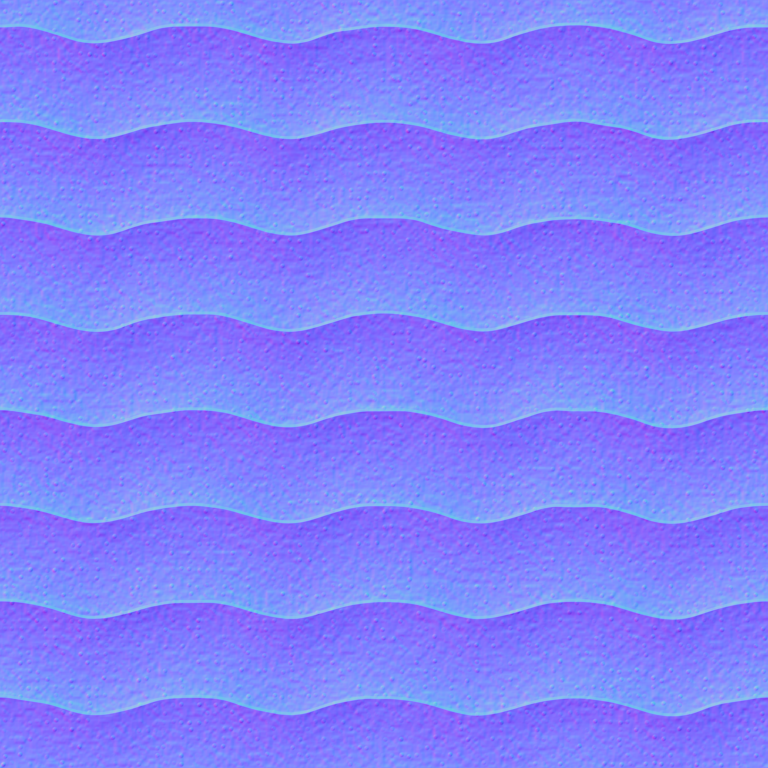
Give the GLSL for this texture map, as a Shadertoy shader.

```glsl
// Tangent-space normal map of eight overlapping wavy plaster courses.
// Each course tilts smoothly from its lower lip to its upper edge; fine
// grain, pores and brushed streaks come from a wrapping height field.

const float TAU = 6.2831853;
const float ROWS = 8.0;
const float WAVES = 4.0;

float hash(vec2 p) {
    vec3 q = fract(vec3(p.xyx) * 0.1031);
    q += dot(q, q.yzx + 33.33);
    return fract((q.x + q.y) * q.z);
}

// Value noise that wraps after a whole number of cells
float noise(vec2 p, vec2 period) {
    vec2 cell = floor(p), f = fract(p);
    f = f * f * f * (f * (f * 6.0 - 15.0) + 10.0);
    vec2 a = mod(cell, period), b = mod(cell + 1.0, period);
    return mix(mix(hash(a), hash(vec2(b.x, a.y)), f.x),
               mix(hash(vec2(a.x, b.y)), hash(b), f.x), f.y);
}

float tiledNoise(vec2 uv, vec2 cells) {
    return noise(uv * cells, cells);
}

// Course coordinate: whole numbers fall on the wavy edges
float courseCoord(vec2 uv) {
    float angle = TAU * WAVES * uv.x;
    float wave = cos(angle) - 0.12 * cos(2.0 * angle);
    float wobble = tiledNoise(uv, vec2(28.0, ROWS)) - 0.5;
    return ROWS * uv.y - 0.662 - 0.089 * wave - 0.025 * wobble;
}

// Slope of the wavy edge in canvas units
float edgeSlope(float x) {
    float angle = TAU * WAVES * x;
    return 0.089 * TAU * WAVES / ROWS * (0.24 * sin(2.0 * angle) - sin(angle));
}

// Small round pits, one per cell with random place and depth
float pores(vec2 uv, float cells) {
    vec2 p = uv * cells;
    vec2 id = mod(floor(p), cells);
    vec2 centre = 0.32 + 0.36 * vec2(hash(id + 17.0), hash(id + 151.0));
    float depth = hash(id + 307.0);
    return depth * depth * (1.0 - smoothstep(0.06, 0.32, length(fract(p) - centre)));
}

float surfaceHeight(vec2 uv) {
    float grain = 0.65 * tiledNoise(uv, vec2(137.0)) + 0.35 * tiledNoise(uv, vec2(229.0));
    // Streaks follow the waves
    vec2 brush = vec2(10.0 * uv.x, 18.0 * courseCoord(uv));
    float streaks = noise(brush, vec2(10.0, 18.0 * ROWS));
    return grain + 0.22 * streaks - 0.5 * pores(uv, 91.0);
}

void mainImage(out vec4 fragColor, in vec2 fragCoord) {
    vec2 uv = fragCoord / iResolution.xy;
    float course = courseCoord(uv);
    float t = fract(course);

    // Convex course: lower part leans one way, upper part the other
    float lean = mix(0.23, -0.25, t) + 0.08 * exp(-t * 14.0);
    lean += 0.06 * (tiledNoise(uv, vec2(16.0, 24.0)) - 0.5);

    // Thin bright lip along each edge
    float edgeDistance = abs(fract(course + 0.5) - 0.5);
    float pixel = ROWS / iResolution.y;
    float lip = 1.0 - smoothstep(0.006, 0.014 + pixel, edgeDistance);
    lean = mix(lean, 0.49, lip);

    // Grain slope by central differences
    vec2 e = vec2(0.001, 0.0);
    vec2 grainSlope = vec2(surfaceHeight(uv + e.xy) - surfaceHeight(uv - e.xy),
                           surfaceHeight(uv + e.yx) - surfaceHeight(uv - e.yx));

    // Green points down the canvas
    vec2 tilt = lean * vec2(edgeSlope(uv.x), 1.0);
    tilt += 0.6 * (1.0 - 0.5 * lip) * vec2(-grainSlope.x, grainSlope.y);
    tilt.x += 0.01;
    vec3 normal = vec3(tilt, sqrt(max(0.0, 1.0 - dot(tilt, tilt))));
    fragColor = vec4(0.5 + 0.5 * normal, 1.0);
}
```
